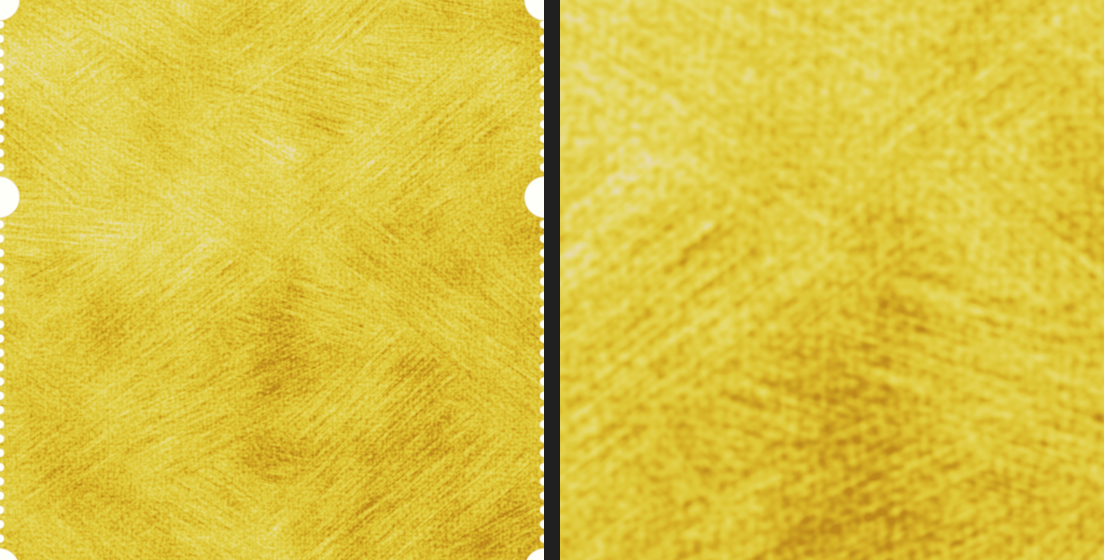
Left, the full canvas; right, a detail of the centre.
Reproduce this texture procedurally as a WebGL 2 fragment shader.

```glsl
#version 300 es
precision highp float;
// Yellow dry-brushed paint on a ticket with punched, scalloped side edges.
#define STROKE_CELL 0.25
#define STROKE_SIZE vec2(0.24, 0.10)
#define STREAK_FREQ vec2(9.0, 125.0)
#define STREAK_GAIN 0.56
#define GRAIN_FREQ 165.0
#define GRAIN_GAIN 0.42
#define WEAVE_GAIN 0.30
#define CLOUD_GAIN 0.38
#define NOTCH_PITCH 0.0255
#define NOTCH_RADIUS 0.0066
#define PUNCH_RADIUS 0.036

uniform vec2 u_resolution;
out vec4 fragColor;

const float TAU = 6.28319;
const float UNIT = 4.3;  // brings gradient noise to about unit deviation

vec2 hash2(vec2 p) {
  vec3 q = fract(p.xyx * vec3(0.1031, 0.1030, 0.0973));
  q += dot(q, q.yzx + 33.33);
  return fract((q.xx + q.yz) * q.zy);
}

float cornerSlope(vec2 cell, vec2 offset) {
  float a = TAU * hash2(cell).x;
  return dot(vec2(cos(a), sin(a)), offset);
}

float gradientNoise(vec2 p) {
  vec2 i = floor(p), f = p - i;
  vec2 u = f * f * f * (f * (f * 6.0 - 15.0) + 10.0);
  vec2 e = vec2(1.0, 0.0);
  float low = mix(cornerSlope(i, f), cornerSlope(i + e, f - e), u.x);
  float high = mix(cornerSlope(i + e.yx, f - e.yx), cornerSlope(i + 1.0, f - 1.0), u.x);
  return UNIT * mix(low, high, u.y);
}

vec2 turn(vec2 p, float a) {
  float c = cos(a), s = sin(a);
  return vec2(c * p.x + s * p.y, c * p.y - s * p.x);
}

// Bristle marks running along q.x
float bristles(vec2 q, float seed) {
  vec2 s = q * STREAK_FREQ + seed * 57.0;
  float fine = gradientNoise(s * vec2(2.2, 1.7) + 31.0);
  return 0.75 * gradientNoise(s) + 0.65 * fine;
}

// Lays one layer of overlapping strokes over the tone below
float layStrokes(vec2 p, float below, float seed) {
  vec2 g = p / STROKE_CELL + seed;
  vec2 home = floor(g);
  for (int j = -1; j <= 1; j++)
  for (int i = -1; i <= 1; i++) {
    vec2 cell = home + vec2(i, j);
    vec2 place = hash2(cell + 11.0 + seed);
    vec2 trait = hash2(cell + 47.0 + seed);
    float angle = trait.x < 0.42 ? -0.68 : trait.x < 0.78 ? 0.60 : -0.2;
    angle += 0.3 * (trait.y - 0.5);
    vec2 q = turn((g - cell - mix(vec2(0.1), vec2(0.9), place)) * STROKE_CELL, angle);
    vec2 rim = STROKE_SIZE - abs(q);
    if (min(rim.x, rim.y) <= 0.0) continue;
    float marks = bristles(q, place.x + trait.y);
    float cover = smoothstep(0.0, 0.09, rim.x + 0.015 * marks) * smoothstep(0.0, 0.03, rim.y);
    float strength = mix(0.55, 1.3, place.y);
    float tone = STREAK_GAIN * strength * marks + 0.8 * (trait.y - 0.5);
    below = mix(below, tone, 0.85 * cover);
  }
  return below;
}

float pool(vec2 p, vec2 centre, vec2 size) {
  vec2 d = (p - centre) / size;
  return exp(-dot(d, d));
}

// Broad light and dark areas
float washes(vec2 p) {
  float t = 0.65 * (p.y - 0.5) - 0.35 * (p.x - 0.5);
  t += 1.0 * pool(turn(p - vec2(0.27, 0.58), -0.3), vec2(0.0), vec2(0.28, 0.09));
  t += 0.8 * pool(p, vec2(0.14, 0.86), vec2(0.09, 0.08));
  t += 0.6 * pool(p, vec2(0.50, 0.84), vec2(0.18, 0.10));
  t -= 0.9 * pool(p, vec2(0.74, 0.22), vec2(0.17, 0.12));
  t -= 0.7 * pool(p, vec2(0.22, 0.36), vec2(0.17, 0.09));
  t -= 0.7 * pool(p, vec2(0.93, 0.56), vec2(0.10, 0.14));
  float cloud = gradientNoise(p * 5.0 + 3.0) + 0.6 * gradientNoise(p * 13.0 + 9.0);
  return t + CLOUD_GAIN * cloud;
}

float ramp(float a, float b, float x) { return clamp((x - a) / (b - a), 0.0, 1.0); }

vec3 pigment(float t) {
  vec3 c = mix(vec3(0.74, 0.54, 0.10), vec3(0.84, 0.70, 0.15), ramp(-2.8, -1.2, t));
  c = mix(c, vec3(0.87, 0.78, 0.21), ramp(-1.2, -0.2, t));
  c = mix(c, vec3(0.89, 0.82, 0.30), ramp(-0.2, 0.8, t));
  c = mix(c, vec3(0.90, 0.85, 0.41), ramp(0.8, 1.7, t));
  return mix(c, vec3(0.91, 0.86, 0.68), ramp(1.7, 3.2, t));
}

// Signed distance to the small notches and the large punched holes
float cutouts(vec2 p, float width) {
  float side = min(p.x, width - p.x);
  float row = (fract(p.y / NOTCH_PITCH) - 0.5) * NOTCH_PITCH;
  float notch = length(vec2(side, row)) - NOTCH_RADIUS;
  float level = min(abs(p.y - 0.648), min(abs(p.y - 1.0), abs(p.y + 0.016)));
  return min(notch, length(vec2(side + 0.002, level)) - PUNCH_RADIUS);
}

void main() {
  vec2 p = gl_FragCoord.xy / u_resolution.y;
  float pixel = 1.0 / u_resolution.y;
  float paint = STREAK_GAIN * bristles(turn(p, -0.2), 0.3);
  paint = layStrokes(p, paint, 5.0);
  paint = layStrokes(p, paint, 23.5);
  float weave = gradientNoise(p * vec2(190.0, 28.0)) + gradientNoise(p * vec2(28.0, 190.0) + 70.0);
  float grain = gradientNoise(turn(p, 0.5) * GRAIN_FREQ);
  float tone = washes(p) + paint + 0.7 * WEAVE_GAIN * weave + GRAIN_GAIN * grain;
  vec3 color = pigment(tone - 0.08);
  float d = cutouts(p, u_resolution.x / u_resolution.y);
  color = mix(vec3(0.91, 0.86, 0.68), color, smoothstep(0.0, 0.003, d));
  color = mix(vec3(1.0, 1.0, 0.98), color, smoothstep(-pixel, pixel, d));
  fragColor = vec4(color, 1.0);
}
```
